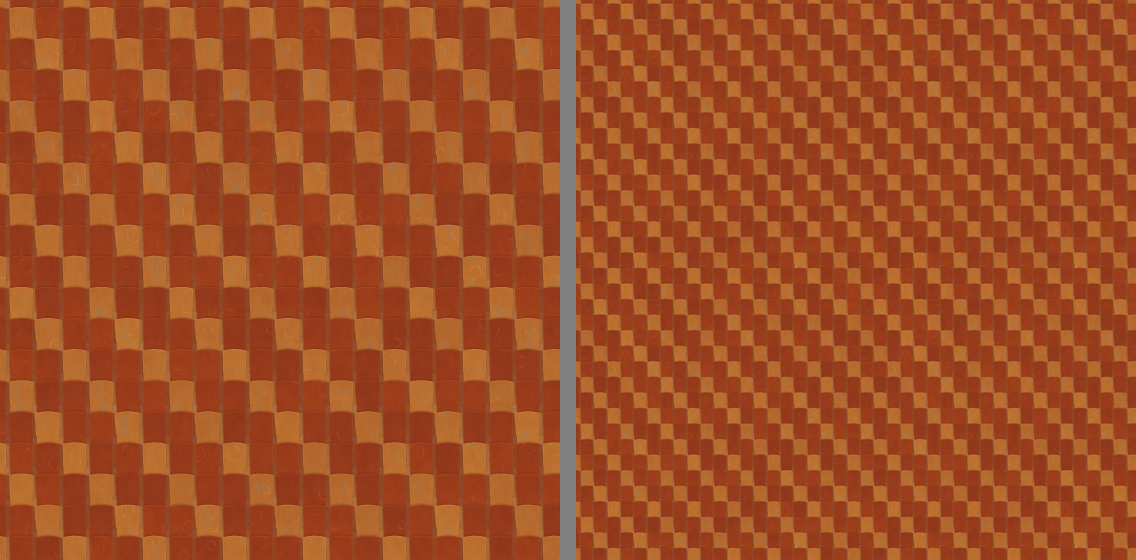
Left: one tile. Right: repeated 2 by 2.
This pattern is drawn by a Shadertoy shader. Its source:

```glsl
// Glazed roof tiles: 21 columns by 18 rows of arched, tapering tiles, one in three ochre
// along falling diagonals, the rest brick red. Dusty strips and stubs fill the joints.
// Each tile takes its tone, grain and scratches from a hash of its wrapped cell index.

const vec2  COUNT       = vec2(21.0, 18.0);   // tiles across and down
const vec2  SHIFT       = vec2(0.30, 0.22);   // start of the first tile from the top left
const float ARCH        = 0.065;              // drop of the top edge at its corners
const float STUB_HALF   = 0.085;              // half width of the joint stub
const float STUB_TOP    = 0.73;               // where the stub starts down the tile
const float RIM         = 0.022;              // width of the light glaze rim
const int   SAMPLES     = 3;                  // subsamples per axis
const vec3  RED_DARK    = vec3(0.565, 0.215, 0.105);
const vec3  RED_LIGHT   = vec3(0.635, 0.250, 0.105);
const vec3  OCHRE_DARK  = vec3(0.700, 0.400, 0.175);
const vec3  OCHRE_LIGHT = vec3(0.755, 0.460, 0.195);
const vec3  JOINT_BROWN = vec3(0.590, 0.305, 0.170);
const vec3  JOINT_TAN   = vec3(0.695, 0.435, 0.235);

float hash(vec2 p) {
    return fract(sin(dot(p, vec2(127.1, 311.7))) * 43758.5453);
}

float noise(vec2 p) {
    vec2 i = floor(p), f = fract(p);
    f = f * f * (3.0 - 2.0 * f);
    return mix(mix(hash(i), hash(i + vec2(1, 0)), f.x),
               mix(hash(i + vec2(0, 1)), hash(i + vec2(1, 1)), f.x), f.y);
}

float fbm(vec2 p) {
    float sum = 0.0, amp = 0.5;
    for (int k = 0; k < 3; k++) {
        sum += amp * noise(p);
        p = p * 2.03 + 7.3;
        amp *= 0.5;
    }
    return sum / 0.875;
}

bool isOchre(vec2 cell) {
    return mod(cell.x - cell.y + 0.5, 3.0) < 1.0;
}

// Glazed face of one tile; q runs right and down, edge is the distance to its sides
vec3 tileFace(vec2 cell, vec2 q, float edge) {
    vec2 id = mod(cell + 0.5, COUNT);
    vec2 seed = floor(id) * vec2(17.0, 29.0);
    bool ochre = isOchre(cell);
    float tone = hash(id);
    float cloud = fbm(q * vec2(3.0, 2.5) + seed);
    float grain = fbm(q * vec2(16.0, 5.0) + seed + 5.0);

    float blend = clamp(0.1 + 0.7 * tone + 0.8 * (cloud - 0.5) + 0.25 * (q.y - 0.5), 0.0, 1.0);
    vec3 col = ochre ? mix(OCHRE_DARK, OCHRE_LIGHT, blend) : mix(RED_DARK, RED_LIGHT, blend);
    col *= 0.97 + 0.06 * grain;

    // Grey, worn patches in the middle of ochre tiles
    float middle = smoothstep(0.05, 0.4, edge);
    float worn = middle * smoothstep(0.5, 0.8, cloud);
    col = mix(col, vec3(dot(col, vec3(0.34))), worn * (ochre ? 0.28 : 0.08));

    // Curved scratch on some tiles
    vec2 center = vec2(hash(id + 3.1), hash(id + 8.7)) * 0.8 + 0.1;
    float ring = abs(length(q - center) - 0.12 - 0.15 * tone);
    float scratch = (1.0 - smoothstep(0.004, 0.025, ring))
                  * smoothstep(0.5, 0.7, noise(q * 5.0 + seed + 11.0)) * step(0.5, hash(id + 5.5));
    col += scratch * vec3(0.09, 0.055, 0.02);

    // Rim light along the top and sides, shade toward the overlap below
    float rim = 1.0 - smoothstep(RIM * 0.4, RIM * 1.6, min(edge, q.y));
    col += rim * (ochre ? vec3(0.07, 0.06, 0.02) : vec3(0.07, 0.05, 0.02));
    col *= 1.0 - 0.12 * smoothstep(0.93, 1.0, q.y);
    return col;
}

// Dusty strip left of column "column", with a wider stub at its foot
vec3 jointFace(float column, float row, float s, float v) {
    vec2 leftTile = vec2(column - 1.0, row);
    vec2 id = floor(mod(leftTile + 0.5, COUNT));
    float dust = fbm(vec2(s * 22.0, v * 9.0) + id * 13.0);
    vec3 col = isOchre(leftTile) ? JOINT_TAN : JOINT_BROWN;
    col *= 0.87 + 0.26 * dust;
    return mix(col, vec3(0.56, 0.24, 0.12), 0.35 * smoothstep(0.55, 0.8, dust));
}

vec3 roof(vec2 uv, float soft) {
    vec2 g = vec2(uv.x, 1.0 - uv.y) * COUNT - SHIFT;
    float u = fract(g.x);
    float y = g.y - ARCH * pow(2.0 * u - 1.0, 2.0);
    vec2 cell = floor(vec2(g.x, y));
    float v = fract(y);

    // Tile sides: every third column leans further on the left
    bool leaning = abs(mod(cell.x + 0.5, 3.0) - 1.5) < 0.5;
    float left = mix(leaning ? -0.01 : 0.045, 0.08, v);
    float right = mix(0.935, 0.915, v);
    float edge = min(u - left, right - u);

    // Joint and stub
    float column = floor(g.x + 0.5);
    float s = g.x - column;
    float stubTop = STUB_TOP + 0.06 * (hash(mod(vec2(column, cell.y) + 0.5, COUNT) + 2.3) - 0.5);
    float stub = min(STUB_HALF - abs(s + 0.005), (v - stubTop) * 1.15);
    float stubMask = smoothstep(-soft, soft, stub);
    vec3 joint = jointFace(column, cell.y, s, v);

    vec3 col = mix(joint * 0.96, tileFace(cell, vec2(u, v), edge), smoothstep(-soft, soft, edge));
    col *= 1.0 - 0.13 * (1.0 - smoothstep(0.0, 0.025, abs(edge + 0.012)));
    col = mix(col, joint, stubMask);
    return col * (1.0 - 0.12 * (1.0 - smoothstep(0.0, 0.022, abs(stub))));
}

void mainImage(out vec4 fragColor, in vec2 fragCoord) {
    float soft = 0.5 * COUNT.x / iResolution.x;
    vec3 sum = vec3(0.0);
    for (int j = 0; j < SAMPLES; j++)
        for (int i = 0; i < SAMPLES; i++) {
            vec2 jitter = (vec2(i, j) + 0.5) / float(SAMPLES) - 0.5;
            sum += roof((fragCoord + jitter) / iResolution.xy, soft);
        }
    fragColor = vec4(sum / float(SAMPLES * SAMPLES), 1.0);
}
```
